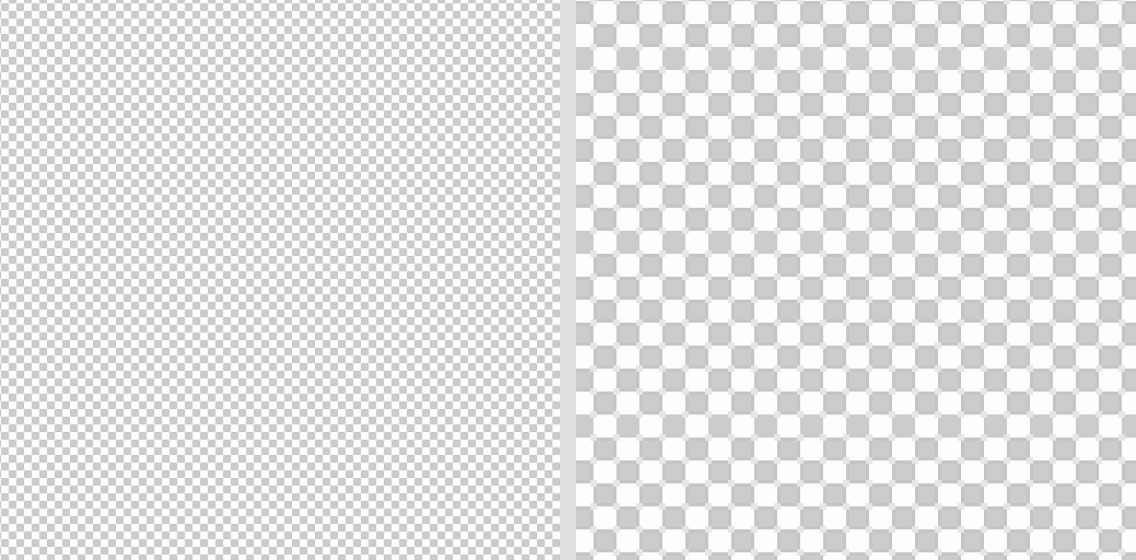
Left: the whole. Right: its middle third, enlarged.
This pattern is drawn by a Shadertoy shader. Its source:

```glsl
// Fine grey and white checkerboard with darker grey rims and softened corners.

const float CELLS = 512.0 / 7.0;                  // cells along the canvas height
const vec2 OFFSET = vec2(1.0, 3.0) / 7.0;         // grid start from the top left, in cells
const float RIM_WIDTH = 1.0 / 7.0;                // in cells
const float FADE_PERIOD = 8.0;                    // every eighth row has a fainter rim
const float FADE_ROW = 2.0;

const vec3 WHITE = vec3(0.992);
const vec3 GREY = vec3(0.80);
const vec3 RIM_GREY = vec3(0.77);
const vec3 CORNER_GREY = vec3(0.90);

// Distance from each coordinate to its nearest grid line.
vec2 lineDistance(vec2 p) {
    return 0.5 - abs(fract(p) - 0.5);
}

// Smooth square wave per axis: +1 in even cells, -1 in odd cells.
vec2 squareWave(vec2 p, float pixel) {
    vec2 side = 1.0 - 2.0 * mod(floor(p), 2.0);
    return side * clamp(2.0 * lineDistance(p) / pixel, 0.0, 1.0);
}

// Coverage of the grey cells, 0 to 1.
float checker(vec2 p, float pixel) {
    vec2 wave = squareWave(p, pixel);
    return 0.5 + 0.5 * wave.x * wave.y;
}

// Coverage of a band on both sides of the grid lines, per axis.
vec2 lineBand(vec2 p, float width, float pixel) {
    return clamp((width - lineDistance(p)) / pixel + 0.5, 0.0, 1.0);
}

// Rim strength, which drops in one row of each period.
float rimStrength(float row, float period, float fadedRow) {
    float isFaded = 1.0 - step(0.5, abs(mod(row, period) - fadedRow));
    return 1.0 - 0.8 * isFaded;
}

void mainImage(out vec4 fragColor, in vec2 fragCoord) {
    // Cell coordinates, counted from the top left
    float pixel = CELLS / iResolution.y;
    vec2 p = vec2(fragCoord.x, iResolution.y - fragCoord.y) * pixel - OFFSET;

    // Grey cells with a darker rim
    vec2 band = lineBand(p, RIM_WIDTH, pixel);
    float rim = max(band.x, band.y) * rimStrength(floor(p.y), FADE_PERIOD, FADE_ROW);
    vec3 cellGrey = mix(GREY, RIM_GREY, rim);
    vec3 color = mix(WHITE, cellGrey, checker(p, pixel));

    // Blended corners where four cells meet
    color = mix(color, CORNER_GREY, band.x * band.y);

    fragColor = vec4(color, 1.0);
}
```
